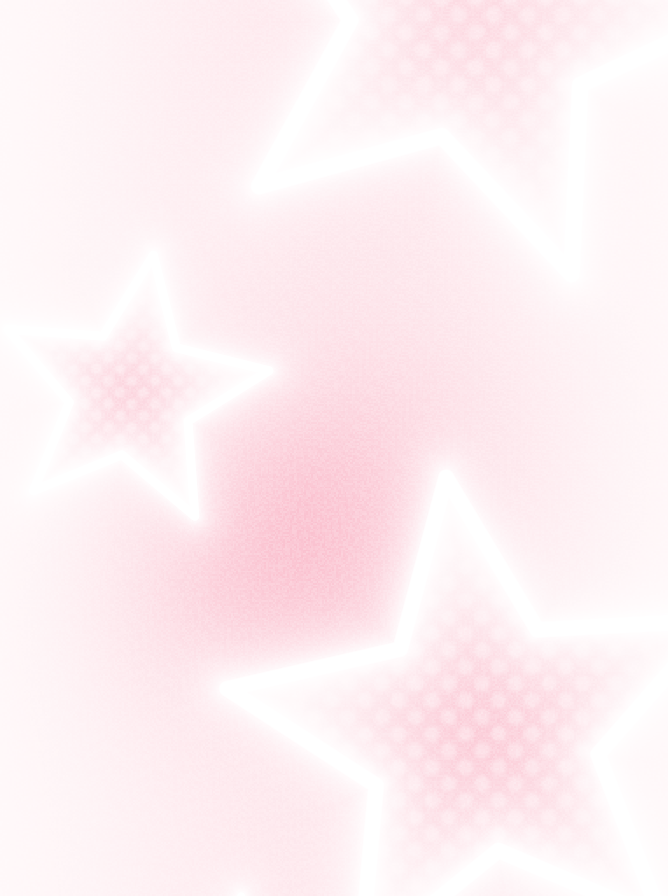
Give the GLSL for this background, as a Shadertoy shader.

```glsl
// Soft pink grainy haze with glowing white star outlines and dotted centres.

const vec3 PALE = vec3(1.0, 0.987, 0.988);
const vec3 PINK = vec3(0.98, 0.74, 0.80);

float hash(vec2 p) {
    return fract(sin(dot(p, vec2(127.1, 311.7))) * 43758.5453);
}

// Signed distance to a five-pointed star, negative inside
float starDistance(vec2 p, float radius, float turn) {
    float halfSector = radians(36.0);
    float angle = mod(atan(p.y, p.x) - turn + halfSector, 2.0 * halfSector) - halfSector;
    vec2 folded = length(p) * vec2(cos(angle), abs(sin(angle)));
    vec2 tip = vec2(radius, 0.0);
    vec2 edge = 0.455 * radius * vec2(cos(halfSector), sin(halfSector)) - tip;
    vec2 q = folded - tip;
    float d = length(q - edge * clamp(dot(q, edge) / dot(edge, edge), 0.0, 1.0));
    return edge.x * q.y - edge.y * q.x > 0.0 ? -d : d;
}

// Staggered lattice of soft round dots
float dotLattice(vec2 p, float cell) {
    vec2 diagonal = vec2(p.x + p.y, p.x - p.y) * 0.7071 / cell;
    return 1.0 - smoothstep(0.15, 0.48, length(fract(diagonal) - 0.5));
}

// Adds one star; the tint runs from 0 (white) to 1 (pink)
void addStar(inout float tint, inout float glow, vec2 p, float radius, float turn, float strength) {
    float d = starDistance(p, radius, turn);
    float stroke = 0.001 + 0.033 * radius;

    // Dotted pink centre that fades towards the points
    float heart = strength * exp(-dot(p, p) / (0.27 * radius * radius));
    heart *= 1.0 - 0.38 * dotLattice(p, 0.009 + 0.06 * radius);
    tint = mix(tint, heart + 0.06, smoothstep(0.0, -stroke, d));

    // Solid outline with a soft halo
    float away = max(abs(d) - stroke, 0.0);
    float halo = 0.8 * exp(-away / (0.006 + 0.075 * radius));
    float line = 1.0 - smoothstep(0.7 * stroke, 1.4 * stroke, abs(d));
    glow = max(glow, max(halo, line));
}

void mainImage(out vec4 fragColor, in vec2 fragCoord) {
    vec2 p = fragCoord / iResolution.y;

    // Tall pale band and a deeper, slightly slanted core
    float band = (p.x - 0.39) / 0.29;
    vec2 c = p - vec2(0.34, 0.395);
    vec2 slanted = vec2(0.82 * c.x + 0.57 * c.y, 0.82 * c.y - 0.57 * c.x);
    float tint = 0.31 * exp(-band * band);
    tint += 0.54 * exp(-dot(slanted / vec2(0.2, 0.15), slanted / vec2(0.2, 0.15)));

    // Stars
    float glow = 0.0;
    addStar(tint, glow, p - vec2(0.147, 0.562), 0.155, 1.414, 0.50);
    addStar(tint, glow, p - vec2(0.538, 0.181), 0.289, 1.71, 0.62);
    addStar(tint, glow, p - vec2(0.531, 0.983), 0.308, 0.04, 0.42);
    addStar(tint, glow, p - vec2(0.260, -0.130), 0.130, 1.50, 0.30);

    // Grain grows with the tint and vanishes under the glow
    float grain = hash(floor(p * 512.0)) - 0.5;
    tint *= 1.0 + 0.28 * grain;

    vec3 color = mix(PALE, PINK, clamp(tint, 0.0, 1.0));
    color = mix(color, vec3(1.0), glow);
    fragColor = vec4(color, 1.0);
}
```
